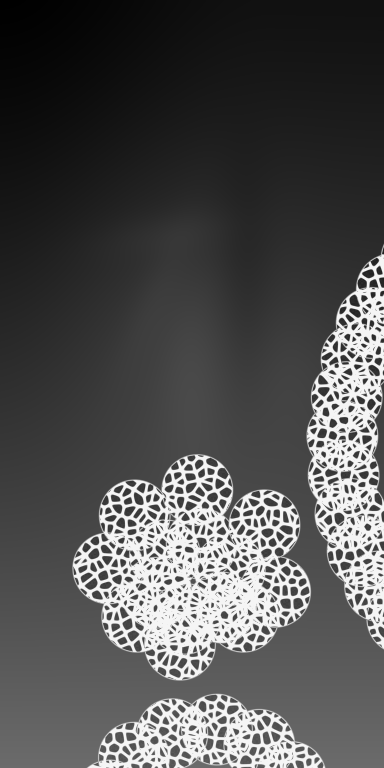
Give the GLSL for this background, as a Shadertoy shader.

```glsl
const float TAU = 6.2831853;
const float LOBE_RADIUS = 0.093;
const float CELL_SIZE = 0.027;
const float WALL_WIDTH = 0.0036;
const float CELL_ROUNDING = 14.0;
const float GRAIN = 0.035;
const float WALL_COLOR = 0.96;
const float CELL_SHADE = 0.82;

// Ring centers and radii, in canvas widths
const vec2 FLOWER_CENTER = vec2(0.503, 0.516);
const vec2 RIGHT_CENTER = vec2(1.607, 0.836);
const vec2 BOTTOM_CENTER = vec2(0.533, -0.161);
const float CORE_RADIUS = 0.1;
const float RIGHT_RADIUS = 0.716;
const float BOTTOM_RADIUS = 0.263;

// Uneven petals: direction in degrees and reach from the center
const int PETALS = 8;
const float PETAL_ANGLE[PETALS] = float[PETALS](87.0, 32.0, -15.0, -43.0, -100.0, -140.0, 179.0, 137.0);
const float PETAL_REACH[PETALS] = float[PETALS](0.208, 0.219, 0.221, 0.179, 0.198, 0.19, 0.221, 0.208);

vec2 hash22(vec2 p) {
    vec3 q = fract(p.xyx * vec3(0.1031, 0.1030, 0.0973));
    q += dot(q, q.yzx + 33.33);
    return fract((q.xx + q.yz) * q.zy);
}

vec2 direction(float angle) {
    return vec2(cos(angle), sin(angle));
}

// Rounded distance to the nearest Voronoi border, in cell units
float cellBorder(vec2 p) {
    vec2 base = floor(p), local = fract(p);
    vec2 nearestCell = vec2(0.0), nearest = vec2(0.0);
    float best = 8.0;
    for (int j = -1; j <= 1; j++)
    for (int i = -1; i <= 1; i++) {
        vec2 cell = vec2(i, j);
        vec2 site = cell + hash22(base + cell) - local;
        float d = dot(site, site);
        if (d < best) { best = d; nearest = site; nearestCell = cell; }
    }
    float sum = 0.0;
    for (int j = -2; j <= 2; j++)
    for (int i = -2; i <= 2; i++) {
        if (i == 0 && j == 0) continue;
        vec2 cell = nearestCell + vec2(i, j);
        vec2 site = cell + hash22(base + cell) - local;
        float d = dot(0.5 * (nearest + site), normalize(site - nearest));
        sum += exp(-CELL_ROUNDING * d);
    }
    return -log(sum) / CELL_ROUNDING;
}

// foam.x is coverage, foam.y is wall brightness
void addLobe(vec2 offset, float seed, inout vec2 foam) {
    float pixel = 1.0 / iResolution.x;
    float rim = LOBE_RADIUS - length(offset);
    if (rim < -pixel) return;
    float border = CELL_SIZE * cellBorder(offset / CELL_SIZE + 17.3 * seed + 40.0);
    border = min(border, rim + 0.0015);
    float wall = 1.0 - smoothstep(WALL_WIDTH - 0.7 * pixel, WALL_WIDTH + 0.7 * pixel, border);
    float cover = smoothstep(-pixel, pixel, rim);
    foam = max(foam, cover * vec2(1.0, wall));
}

void addRing(vec2 p, float radius, int count, float phase, float seed, inout vec2 foam) {
    if (abs(length(p) - radius) > LOBE_RADIUS + 0.01) return;
    for (int i = 0; i < count; i++) {
        float angle = phase + TAU * float(i) / float(count);
        addLobe(p - radius * direction(angle), seed + float(i), foam);
    }
}

void addFlower(vec2 p, inout vec2 foam) {
    for (int i = 0; i < PETALS; i++) {
        vec2 petal = PETAL_REACH[i] * direction(radians(PETAL_ANGLE[i]));
        addLobe(p - petal, float(i), foam);
    }
    addRing(p + vec2(0.0, 0.03), CORE_RADIUS, 6, 0.3, 11.0, foam);
}

// Soft elliptical patch of light
float glow(vec2 p, vec2 center, vec2 size, float tilt) {
    vec2 axis = direction(tilt), d = p - center;
    d = vec2(dot(d, axis), dot(d, vec2(-axis.y, axis.x))) / size;
    return exp(-dot(d, d));
}

float backdrop(vec2 p) {
    float depth = clamp(1.0 - 0.5 * p.y, 0.0, 1.0);
    float shade = 0.42 * pow(depth, 1.25);
    shade += 0.065 * smoothstep(0.0, 0.7, p.x) * (1.0 - smoothstep(0.35, 0.95, depth));
    shade += 0.045 * glow(p, vec2(0.45, 1.16), vec2(0.32, 0.42), 0.0);
    shade += 0.025 * glow(p, vec2(0.43, 1.39), vec2(0.18, 0.055), 0.15);
    shade += 0.03 * glow(p, vec2(0.495, 1.03), vec2(0.085, 0.25), 0.0);
    shade += 0.018 * glow(p, vec2(0.4, 1.22), vec2(0.05, 0.22), -0.4);
    shade -= 0.04 * glow(p, vec2(0.64, 1.26), vec2(0.075, 0.3), 0.0);
    return shade + 0.015 * glow(p, vec2(0.76, 1.04), vec2(0.1, 0.16), 0.0);
}

void mainImage(out vec4 fragColor, in vec2 fragCoord) {
    vec2 p = fragCoord / iResolution.x;
    vec2 foam = vec2(0.0);
    addFlower(p - FLOWER_CENTER, foam);
    addRing(p - RIGHT_CENTER, RIGHT_RADIUS, 44, radians(145.0), 20.0, foam);
    addRing(p - BOTTOM_CENTER, BOTTOM_RADIUS, 14, radians(83.0), 70.0, foam);

    // Dark grainy cells under bright walls
    float shade = backdrop(p);
    float grain = GRAIN * (hash22(floor(p * 256.0)).x - 0.5);
    shade = mix(shade, shade * CELL_SHADE + grain, foam.x);
    shade = mix(shade, WALL_COLOR, foam.y);
    fragColor = vec4(vec3(clamp(shade, 0.0, 1.0)), 1.0);
}
```
